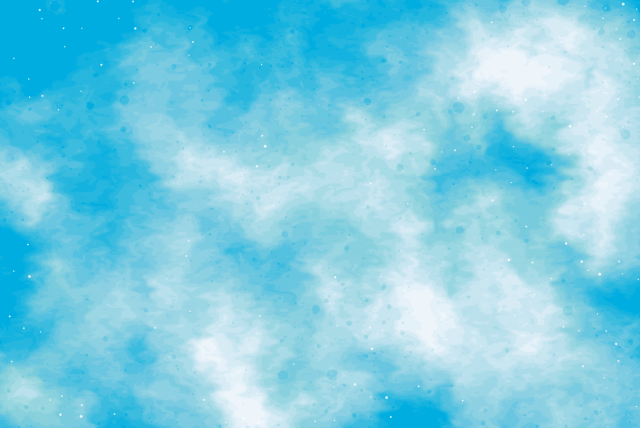
Reproduce this texture procedurally as a Shadertoy shader.

```glsl
// Watercolour sky: warped cloud noise, darker towards the borders, is cut into
// ragged paint steps and coloured by a ramp from deep cyan to near white.
// Sparse darker paint drops and fine white specks gather in loose clusters.

#define CLOUD_SCALE 3.3
#define CLOUD_CONTRAST 2.2
#define CLOUD_ROUGHNESS 0.54
#define BASE_TONE 0.70
#define EDGE_DARKENING 0.44
#define WARP 0.16
#define RAGGEDNESS 0.022
#define PAINT_STEPS 13.0
#define STEP_STRENGTH 0.85
#define GRAIN 0.055
#define DROP_STRENGTH 0.15
#define SPECK_RADIUS 0.0032

float hash(vec2 p) {
    return fract(sin(dot(p, vec2(127.1, 311.7))) * 43758.5453);
}

float noise(vec2 p) {
    vec2 i = floor(p), f = fract(p);
    f = f * f * (3.0 - 2.0 * f);
    return mix(mix(hash(i), hash(i + vec2(1, 0)), f.x),
               mix(hash(i + vec2(0, 1)), hash(i + vec2(1, 1)), f.x), f.y);
}

float fbm(vec2 p) {
    const mat2 turn = mat2(0.8, 0.6, -0.6, 0.8);
    float sum = 0.0, total = 0.0, weight = 1.0;
    for (int i = 0; i < 6; i++) {
        sum += weight * noise(p);
        total += weight;
        p = turn * p * 2.03 + 17.3;
        weight *= CLOUD_ROUGHNESS;
    }
    return sum / total;
}

// 0 in the middle, 1 at the sides, 2 in the corners
float border(vec2 p, float aspect) {
    vec2 q = 2.0 * p / vec2(aspect, 1.0) - 1.0;
    q *= q;
    return dot(q, q);
}

// One round dot per occupied cell, gathered in clusters
float dots(vec2 p, float cell, float radius, float chance, float borderBias, float aspect) {
    vec2 id = floor(p / cell);
    vec2 seed = id + 100.0 * radius + 31.0;
    vec2 jitter = vec2(hash(seed + 3.1), hash(seed + 7.7));
    vec2 centre = (id + 0.2 + 0.6 * jitter) * cell;
    float cluster = smoothstep(0.35, 0.75, noise(centre * 4.5 + 40.0 * radius + 9.0));
    cluster *= mix(1.0, 0.3 + border(centre, aspect), borderBias);
    float size = hash(seed + 13.9);
    float r = radius * mix(0.35, 1.0, size * size);
    float soft = 0.8 / iResolution.y;
    float shape = 1.0 - smoothstep(r - soft, r + soft, length(p - centre));
    return shape * step(hash(seed + 21.3), chance * cluster);
}

vec3 skyRamp(float t) {
    vec3 c = vec3(0.00, 0.68, 0.88);
    c = mix(c, vec3(0.20, 0.73, 0.87), clamp(t / 0.20, 0.0, 1.0));
    c = mix(c, vec3(0.43, 0.78, 0.88), clamp((t - 0.20) / 0.20, 0.0, 1.0));
    c = mix(c, vec3(0.56, 0.82, 0.89), clamp((t - 0.40) / 0.15, 0.0, 1.0));
    c = mix(c, vec3(0.67, 0.86, 0.91), clamp((t - 0.55) / 0.15, 0.0, 1.0));
    c = mix(c, vec3(0.81, 0.91, 0.95), clamp((t - 0.70) / 0.18, 0.0, 1.0));
    return mix(c, vec3(0.93, 0.96, 0.985), clamp((t - 0.88) / 0.17, 0.0, 1.0));
}

void mainImage(out vec4 fragColor, in vec2 fragCoord) {
    vec2 p = fragCoord / iResolution.y;
    float aspect = iResolution.x / iResolution.y;

    // Cloud tone, its outlines torn sideways by small noise
    vec2 bend = vec2(fbm(p * 4.0 + 5.2), fbm(p * 4.0 + 31.7)) - 0.5;
    vec2 tear = vec2(noise(p * vec2(28.0, 65.0)), noise(p * 38.0 + 70.0)) - 0.5;
    vec2 torn = p + WARP * bend + RAGGEDNESS * vec2(1.5, 0.8) * tear;
    float tone = BASE_TONE + CLOUD_CONTRAST * (fbm(torn * CLOUD_SCALE + 11.0) - 0.5);
    tone -= EDGE_DARKENING * border(p, aspect);

    // Horizontal brush grain
    float grain = noise(p * vec2(45.0, 130.0)) + 0.5 * noise(p * vec2(110.0, 290.0)) - 0.75;
    tone += GRAIN * grain;

    // Layered paint steps with smoothed edges
    float level = tone * PAINT_STEPS;
    float blur = clamp(0.8 * fwidth(level), 0.06, 0.5);
    float stepped = floor(level) + smoothstep(0.5 - blur, 0.5 + blur, fract(level));
    tone = mix(level, stepped, STEP_STRENGTH) / PAINT_STEPS;

    // Paint drops in three sizes, with slightly uneven outlines
    vec2 wobble = p + 0.004 * (vec2(noise(p * 90.0), noise(p * 90.0 + 50.0)) - 0.5);
    float drops = 0.0;
    for (int i = 0; i < 3; i++) {
        float size = exp2(-float(i));
        drops = max(drops, dots(wobble + 0.37 * float(i), 0.08 * size, 0.013 * size,
                                0.28, 0.0, aspect));
    }
    tone -= DROP_STRENGTH * drops;

    // Greenish tint drifts through the middle tones
    vec3 colour = skyRamp(tone);
    float tint = smoothstep(0.5, 0.85, noise(p * 3.0 + 63.0));
    float middle = smoothstep(0.3, 0.5, tone) * (1.0 - smoothstep(0.6, 0.8, tone));
    colour -= vec3(0.02, 0.0, 0.025) * tint * middle;

    // White specks, denser near the borders
    float specks = dots(p, 0.042, SPECK_RADIUS, 0.5, 1.0, aspect);
    colour = mix(colour, vec3(0.97, 0.99, 1.0), 0.9 * specks);

    fragColor = vec4(colour, 1.0);
}
```
